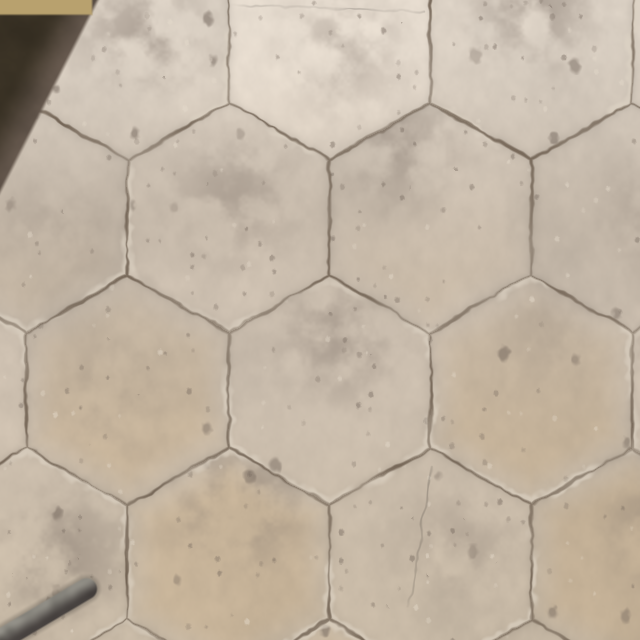
Reproduce this texture procedurally as a Shadertoy shader.

```glsl
// Worn pale hexagonal floor tiles with thin, chipped joints, stains and pits.
// A nearest-centre hexagon lattice gives tile ids and edge distances; value
// noise adds the wear. A corner shadow, a ledge and a rod lie over the floor.

float hash(vec2 p) {
    vec3 q = fract(vec3(p.xyx) * 0.1031);
    q += dot(q, q.yzx + 33.33);
    return fract((q.x + q.y) * q.z);
}

float noise(vec2 p) {
    vec2 i = floor(p), f = fract(p);
    f = f * f * (3.0 - 2.0 * f);
    return mix(mix(hash(i), hash(i + vec2(1, 0)), f.x),
               mix(hash(i + vec2(0, 1)), hash(i + vec2(1, 1)), f.x), f.y);
}

float fbm(vec2 p) {
    float sum = 0.0, amp = 0.5;
    for (int i = 0; i < 4; i++) {
        sum += amp * noise(p);
        p = p * 2.03 + 17.3;
        amp *= 0.5;
    }
    return sum / 0.9375;
}

float segment(vec2 p, vec2 a, vec2 b) {
    vec2 pa = p - a, ba = b - a;
    return length(pa - ba * clamp(dot(pa, ba) / dot(ba, ba), 0.0, 1.0));
}

// Returns the offset from the tile centre (xy) and the integer tile id (zw).
vec4 hexTile(vec2 p) {
    vec2 s = vec2(1.0, 1.73205);
    vec2 a = floor(p / s + 0.5) * s;
    vec2 b = (floor(p / s) + 0.5) * s;
    vec2 c = length(p - a) < length(p - b) ? a : b;
    return vec4(p - c, floor(c / s * 2.0 + 0.5));
}

// Scattered round pits, one candidate per grid cell.
float pits(vec2 uv, float scale, float density, float px) {
    vec2 p = uv * scale, cell = floor(p);
    vec2 centre = 0.25 + 0.5 * vec2(hash(cell + 3.7), hash(cell + 41.2));
    float radius = mix(0.05, 0.15, hash(cell + 77.1));
    float d = length((fract(p) - centre) * vec2(1.0, 0.8)) - radius;
    d += 0.09 * (noise(p * 9.0) - 0.5);
    float shown = step(1.0 - density, hash(cell + 9.4));
    return shown * (0.4 + 0.6 * hash(cell + 5.5)) * smoothstep(0.05 + px * scale, -0.05, d);
}

void mainImage(out vec4 fragColor, in vec2 fragCoord) {
    vec2 uv = fragCoord / iResolution.y;
    float px = 1.0 / iResolution.y;

    // Lattice, slightly warped so the joints wander
    vec2 warp = vec2(noise(uv * 38.0), noise(uv * 38.0 + 50.0)) - 0.5;
    warp += 0.5 * (vec2(noise(uv * 110.0), noise(uv * 110.0 + 90.0)) - 0.5);
    vec2 p = (uv - vec2(0.357, 0.660) + 0.005 * warp) / vec2(0.3155, 0.3112);
    vec4 tile = hexTile(p);
    vec2 id = tile.zw, side = abs(tile.xy);
    float edge = 0.313 * (0.5 - max(side.x, dot(side, vec2(0.5, 0.866))));

    // Clay body: light from the top, warmer tiles low down, one pale tile
    vec3 col = mix(vec3(0.775, 0.72, 0.645), vec3(0.785, 0.735, 0.675), smoothstep(0.0, 0.5, uv.y));
    col = mix(col, vec3(0.86, 0.82, 0.77), smoothstep(0.62, 0.98, uv.y));
    float warm = step(abs(mod(id.x + id.y, 4.0) - 2.0), 0.5) * smoothstep(0.75, 0.2, uv.y);
    col = mix(col, vec3(0.77, 0.69, 0.58), 0.8 * warm * smoothstep(-0.01, 0.06, edge));
    col *= 1.0 + 0.05 * (hash(id + 20.0) - 0.5);
    col += 0.04 * step(length(id - 1.0), 0.5);
    col *= 1.0 + 0.10 * (fbm(uv * 7.0) - 0.5) + 0.05 * (fbm(uv * vec2(60.0, 45.0)) - 0.5);

    // One grey smudge per tile, broken into blotches
    vec2 spot = 0.5 * vec2(hash(id + 31.0), hash(id + 63.0)) - vec2(0.25, 0.1);
    float stain = exp(-12.0 * dot(tile.xy - spot, tile.xy - spot)) * (0.3 + 0.7 * hash(id + 14.0));
    stain *= smoothstep(0.3, 0.75, fbm(uv * 24.0 + 8.0));
    col = mix(col, vec3(0.53, 0.48, 0.44), 0.55 * stain);

    // Pits, pale flecks and hairline cracks
    float pit = 0.55 * pits(uv, 17.0, 0.10, px) + 0.45 * pits(uv + 4.3, 46.0, 0.07 + 0.3 * stain, px);
    col = mix(col, vec3(0.45, 0.40, 0.36), pit);
    col = mix(col, vec3(0.90, 0.86, 0.80), 0.5 * pits(uv + 8.1, 50.0, 0.04, px));
    vec2 wobble = uv + 0.006 * warp;
    float crack = min(segment(wobble, vec2(0.36, 0.992), vec2(0.66, 0.981)),
                      segment(wobble, vec2(0.675, 0.27), vec2(0.638, 0.05)));
    col *= 1.0 - 0.22 * smoothstep(0.0015 + px, 0.0, crack) * noise(uv * 25.0 + 6.0);

    // Joints: soft soiled rim, pale chips, then a dark line of varying width
    col *= 1.0 - 0.10 * exp(-edge / 0.006);
    float chip = smoothstep(0.55, 0.75, noise(uv * 13.0 + id * 3.1));
    chip *= smoothstep(0.012, 0.003, edge + 0.008 * (noise(uv * 90.0) - 0.5));
    col = mix(col, vec3(0.88, 0.84, 0.78), 0.6 * chip);
    float halfWidth = mix(0.0006, 0.0030, noise(uv * 26.0 + 12.0));
    float joint = smoothstep(halfWidth + 0.0008 + px, halfWidth - px, edge);
    col = mix(col, vec3(0.42, 0.36, 0.30), joint * mix(0.35, 0.9, noise(uv * 21.0)));

    // Slanted shadow in the upper left corner, with the ledge casting it
    float shade = (uv.y - 0.70) * 0.51 - uv.x;
    vec3 shadow = mix(vec3(0.38, 0.33, 0.29), vec3(0.22, 0.19, 0.14), smoothstep(0.0, 0.07, shade));
    shadow *= 0.85 + 0.3 * fbm(uv * 20.0);
    col = mix(col, shadow, smoothstep(-0.003 - px, 0.003 + px, shade));
    float ledge = max(uv.x - 0.143, 0.978 - uv.y);
    col = mix(col, vec3(0.72, 0.63, 0.43), smoothstep(0.002 + px, -px, ledge));

    // Grey rod entering at the lower left, lit along its upper side
    float rod = segment(uv, vec2(-0.03, -0.018), vec2(0.135, 0.080)) - 0.016;
    float lit = dot(uv - vec2(0.135, 0.080), vec2(-0.51, 0.86));
    vec3 metal = mix(vec3(0.27, 0.25, 0.24), vec3(0.53, 0.52, 0.49), smoothstep(-0.012, 0.012, lit));
    col *= 1.0 - 0.2 * smoothstep(0.010, 0.0, rod);
    col = mix(col, metal * (0.9 + 0.2 * noise(uv * 70.0)), smoothstep(0.001 + px, -px, rod));

    fragColor = vec4(col, 1.0);
}
```
